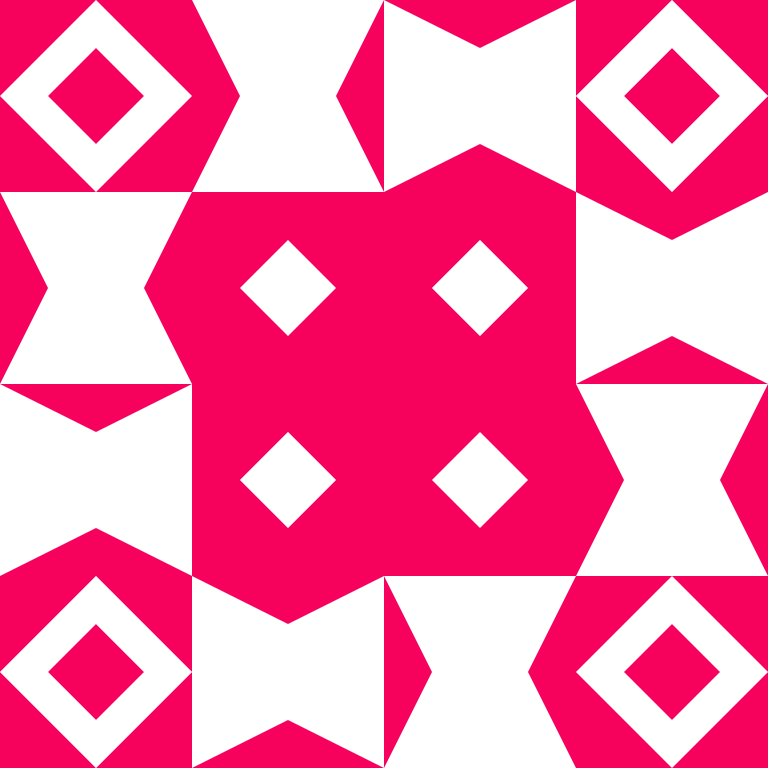
Give the GLSL for this pattern, as a WebGL 1 fragment shader.

```glsl
precision highp float;

// A four by four quilt of crimson and white tiles: framed diamonds in the corners,
// small diamonds in the middle and notched hourglasses along the sides.
// Each tile is a signed distance; edges are smoothed by averaging subsamples.

uniform vec2 u_resolution;

const vec3 CRIMSON = vec3(0.965, 0.005, 0.36);
const vec3 WHITE = vec3(1.0);
const float GRID = 4.0;
const int SUBSAMPLES = 4;

// Distance to a diamond with the given half diagonal.
float diamond(vec2 p, float radius) {
    return (abs(p.x) + abs(p.y) - radius) * 0.7071;
}

// Diamond outline with a hollow centre.
float diamondFrame(vec2 p, float outer, float inner) {
    return max(diamond(p, outer), -diamond(p, inner));
}

// Upright hourglass: waist is its half width at the middle, flare its side slope.
float hourglass(vec2 p, float waist, float flare) {
    return (abs(p.x) - flare * abs(p.y) - waist) / length(vec2(1.0, flare));
}

// Choose the tile from its cell; p runs from -0.5 to 0.5 inside it.
float tile(vec2 cell, vec2 p) {
    vec2 fromCentre = abs(cell - 0.5 * (GRID - 1.0));
    bool sideColumn = fromCentre.x > 1.0;
    bool sideRow = fromCentre.y > 1.0;

    if (sideColumn && sideRow) return diamondFrame(p, 0.5, 0.25);
    if (!sideColumn && !sideRow) return diamond(p, 0.25);

    // Hourglasses alternate between upright and lying down.
    bool upright = mod(cell.x + cell.y, 2.0) < 0.5;
    return hourglass(upright ? p : p.yx, 0.25, 0.5);
}

// One where the quilt is white, zero where it is crimson.
float quilt(vec2 uv) {
    vec2 gridPos = uv * GRID;
    return step(tile(floor(gridPos), fract(gridPos) - 0.5), 0.0);
}

void main() {
    // Average a regular lattice of points, which also smooths tile borders.
    float coverage = 0.0;
    float count = float(SUBSAMPLES);
    for (int j = 0; j < SUBSAMPLES; j++) {
        for (int i = 0; i < SUBSAMPLES; i++) {
            vec2 offset = (vec2(float(i), float(j)) + 0.5) / count - 0.5;
            coverage += quilt((gl_FragCoord.xy + offset) / u_resolution);
        }
    }
    coverage /= count * count;

    gl_FragColor = vec4(mix(CRIMSON, WHITE, coverage), 1.0);
}
```
